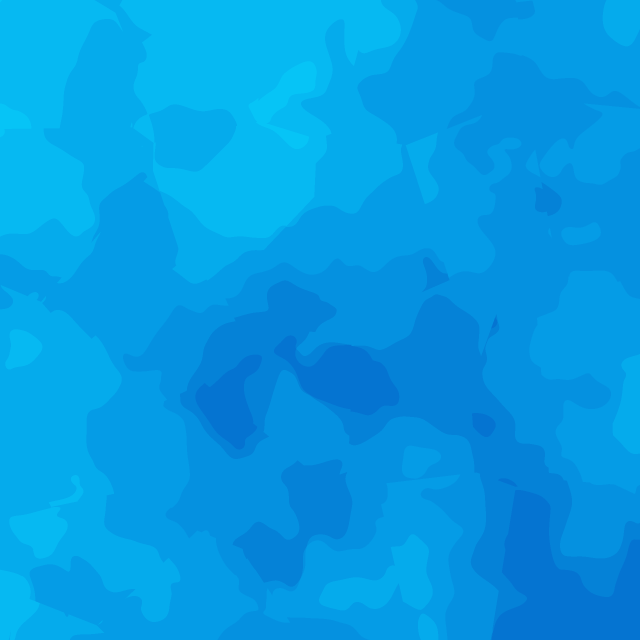
Reproduce this pattern procedurally as a Shadertoy shader.

```glsl
// Flat overlapping patches of blue, light at upper left and deep at lower right.
#define TILT vec2(-1.25, 1.85)   // brightness slope across the canvas
#define HOLLOW 0.65              // depth of the darker middle
#define PATCH_SCALE 2.7          // patches per canvas height
#define PATCH_GAIN 2.0           // strength of the patches
#define ROUGHNESS 0.54           // strength kept by each finer octave
#define WARP 0.035               // bending of the outlines
#define LAYER_SHIFT 0.9          // how far the layers differ
#define FACET_SCALE 5.0          // straight-cut cells per canvas height
#define FACET_GAIN 0.4           // brightness jump between cells
#define SAMPLES 3                // samples per pixel side

const int LAYERS = 6;

// Heights at which each lighter layer begins
const float LEVELS[LAYERS] = float[](-1.55, -1.06, -0.36, 0.33, 0.88, 1.75);

// Colours from deep to light
const vec3 BLUES[LAYERS + 1] = vec3[](
    vec3(0.02, 0.455, 0.82), vec3(0.02, 0.51, 0.845), vec3(0.02, 0.57, 0.88),
    vec3(0.02, 0.61, 0.90), vec3(0.02, 0.67, 0.925), vec3(0.025, 0.725, 0.95),
    vec3(0.025, 0.77, 0.965));

vec2 hash2(vec2 p) {
    vec3 q = fract(p.xyx * vec3(0.1031, 0.1030, 0.0973));
    q += dot(q, q.yzx + 33.33);
    return fract((q.xx + q.yz) * q.zy);
}

// Dot product of a corner's random unit gradient with the offset to it
float cornerSlope(vec2 cell, vec2 offset) {
    float angle = 6.2832 * hash2(cell).x;
    return dot(vec2(cos(angle), sin(angle)), offset);
}

float gradientNoise(vec2 p) {
    vec2 i = floor(p), f = p - i;
    vec2 u = f * f * f * (f * (f * 6.0 - 15.0) + 10.0);
    vec2 e = vec2(1.0, 0.0);
    float low = mix(cornerSlope(i, f), cornerSlope(i + e, f - e), u.x);
    float high = mix(cornerSlope(i + e.yx, f - e.yx),
                     cornerSlope(i + e.xx, f - e.xx), u.x);
    return mix(low, high, u.y);
}

// Random value of the nearest cell point; jumps along straight edges
float facets(vec2 p) {
    vec2 home = floor(p);
    float nearest = 8.0, value = 0.0;
    for (int y = -1; y <= 1; y++)
    for (int x = -1; x <= 1; x++) {
        vec2 cell = home + vec2(x, y);
        vec2 d = cell + hash2(cell + 61.0) - p;
        if (dot(d, d) < nearest) {
            nearest = dot(d, d);
            value = hash2(cell + 137.0).x - 0.5;
        }
    }
    return value;
}

// Smooth height that the layers are cut from
float height(vec2 p) {
    vec2 fromMiddle = p - vec2(0.55, 0.62);
    float h = dot(TILT, p - 0.5) + 0.15;
    h -= HOLLOW * exp(-12.0 * dot(fromMiddle, fromMiddle));
    float gain = PATCH_GAIN;
    vec2 q = p * PATCH_SCALE + 23.4;
    for (int octave = 0; octave < 4; octave++) {
        h += gain * gradientNoise(q);
        gain *= ROUGHNESS;
        q = mat2(1.6, 1.2, -1.2, 1.6) * q + 11.7;
    }
    return h;
}

vec3 patchColour(vec2 p) {
    vec2 bent = p + WARP * vec2(gradientNoise(p * 9.0 + 3.1),
                                gradientNoise(p * 9.0 + 47.6));
    float h = height(bent) + FACET_GAIN * facets(p * FACET_SCALE);

    // Each layer has its own outline, so the edges may cross
    int shade = 0;
    for (int i = 0; i < LAYERS; i++) {
        float shift = gradientNoise(bent * 6.0 + 19.3 * float(i + 1));
        if (h + LAYER_SHIFT * shift > LEVELS[i]) shade++;
    }
    return BLUES[shade];
}

void mainImage(out vec4 fragColor, in vec2 fragCoord) {
    // Average samples inside the pixel to smooth the edges
    vec3 sum = vec3(0.0);
    for (int y = 0; y < SAMPLES; y++)
    for (int x = 0; x < SAMPLES; x++) {
        vec2 jitter = (vec2(x, y) + 0.5) / float(SAMPLES) - 0.5;
        sum += patchColour((fragCoord + jitter) / iResolution.y);
    }
    fragColor = vec4(sum / float(SAMPLES * SAMPLES), 1.0);
}
```
